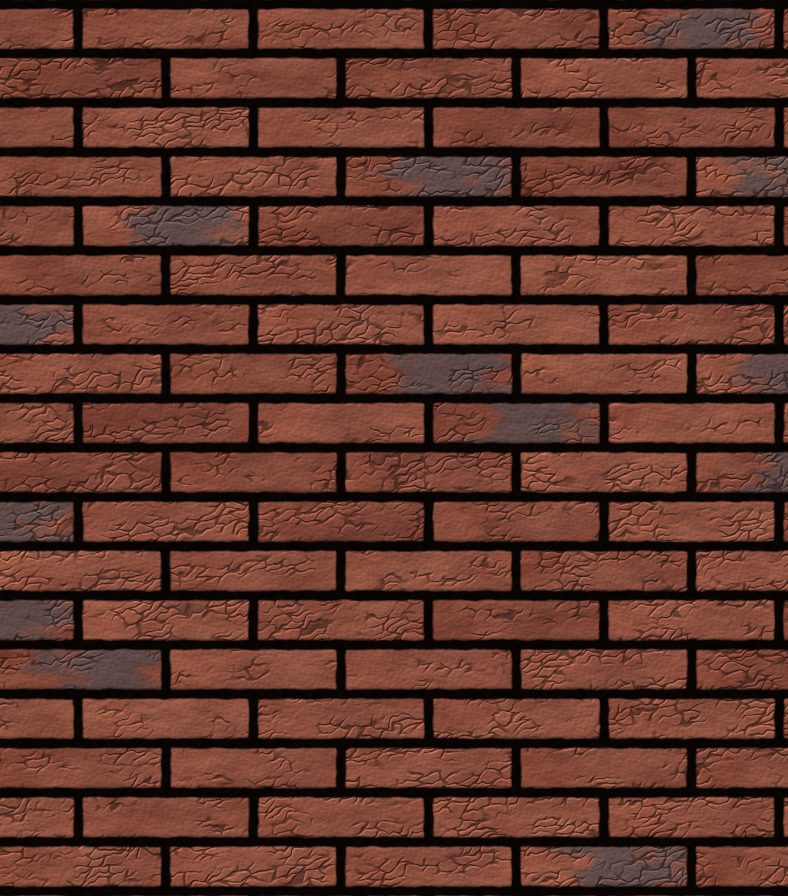
This texture is drawn by a Shadertoy shader. Its source:

```glsl
// Running-bond wall of rough red bricks, some burnt blue-grey, with deep black joints.

// Layout in units of canvas height
const vec2 PITCH = vec2(0.1956, 0.0550);      // brick plus joint
const vec2 HALF_BRICK = vec2(0.0930, 0.0225);
const vec2 TOP_LEFT = vec2(0.0872, 0.9953);   // joint crossing of the top course
const float CORNER = 0.0028;

const vec3 MORTAR = vec3(0.030, 0.016, 0.010);
const vec3 CLAY = vec3(0.530, 0.293, 0.228);
const vec3 PALE_CLAY = vec3(0.610, 0.355, 0.272);
const vec3 DARK_CLAY = vec3(0.430, 0.218, 0.168);
const vec3 BURNT = vec3(0.340, 0.285, 0.290);

vec2 hash2(vec2 p) {
    vec3 q = fract(p.xyx * vec3(0.1031, 0.1030, 0.0973));
    q += dot(q, q.yzx + 33.33);
    return fract((q.xx + q.yz) * q.zy);
}

// Smooth wandering field, roughly -1 to 1
float layeredSines(vec2 p) {
    float sum = 0.0, amp = 0.5;
    for (int i = 0; i < 4; i++) {
        p = mat2(0.8, 0.6, -0.6, 0.8) * p * 1.7 + 1.3;
        sum += amp * sin(p.x + 1.5 * sin(p.y));
        amp *= 0.6;
    }
    return sum;
}

// Cellular noise: distances to the nearest and second nearest point
vec2 cellular(vec2 p) {
    vec2 base = floor(p), f = fract(p), d = vec2(9.0);
    for (int y = -1; y <= 1; y++) {
        for (int x = -1; x <= 1; x++) {
            vec2 o = vec2(x, y);
            float r = length(o + hash2(base + o) - f);
            d = r < d.x ? vec2(r, d.x) : vec2(d.x, min(d.y, r));
        }
    }
    return d;
}

float roundedBox(vec2 p, vec2 halfSize, float radius) {
    vec2 q = abs(p) - halfSize + radius;
    return length(max(q, 0.0)) + min(max(q.x, q.y), 0.0) - radius;
}

// Broken creases, running slightly uphill
float creases(vec2 p, float wear) {
    vec2 q = p + 0.005 * vec2(layeredSines(p * 45.0), layeredSines(p * 55.0 + 9.0));
    q.y -= 0.3 * q.x;
    vec2 d = cellular(q * vec2(42.0, 105.0));
    float patches = smoothstep(-0.25, 0.55, layeredSines(p * vec2(24.0, 60.0)) + wear);
    return patches * (1.0 - smoothstep(0.02, 0.24, d.y - d.x));
}

// Surface height of the fired clay: sandy grain, lumps and creases
float relief(vec2 p, float wear) {
    float grain = 0.30 * cellular(p * vec2(190.0, 250.0)).x;
    float lumps = 0.22 * layeredSines(p * vec2(80.0, 130.0));
    return lumps - grain - 0.65 * creases(p, wear);
}

vec3 brickColor(vec2 local, vec2 id) {
    vec2 rnd = hash2(id + 71.0), kind = hash2(id + 137.0);
    vec2 p = local + 5.0 * rnd + 2.0;
    float burntBrick = step(0.79, kind.x);
    float wear = mix(-0.35, 0.35, kind.y) + 0.2 * burntBrick;

    // Tone differs between bricks and in soft blotches
    float tone = 0.9 * (rnd.x - 0.5) + 0.55 * layeredSines(p * vec2(22.0, 40.0));
    vec3 col = mix(CLAY, PALE_CLAY, clamp(tone, 0.0, 1.0));
    col = mix(col, DARK_CLAY, clamp(-tone, 0.0, 1.0));

    // Kiln burn spreads unevenly, mostly right of the middle
    float across = local.x / HALF_BRICK.x;
    float spread = 1.0 - abs(across - 0.25) + 0.45 * layeredSines(p * vec2(30.0, 65.0));
    float burn = smoothstep(0.05, 0.75, spread) * mix(0.08, 0.82, burntBrick);
    col = mix(col, BURNT, burn);

    // Light from the upper left
    vec2 toLight = vec2(-0.0011, 0.0018);
    float lit = relief(p, wear) - relief(p + toLight, wear);
    col *= clamp(1.0 + 0.55 * lit, 0.45, 1.4);
    col *= 1.0 - 0.32 * creases(p, wear);

    // Bright upper arris, shaded lower one
    float rim = smoothstep(0.80, 0.98, abs(local.y) / HALF_BRICK.y);
    return col * (1.0 + rim * (local.y > 0.0 ? 0.10 : -0.20));
}

void mainImage(out vec4 fragColor, in vec2 fragCoord) {
    vec2 p = fragCoord / iResolution.y;
    float pixel = 1.0 / iResolution.y;

    // Courses count downwards; every other one shifts by half a brick
    vec2 grid = vec2(p.x - TOP_LEFT.x, TOP_LEFT.y - p.y) / PITCH;
    float course = floor(grid.y);
    grid.x -= 0.5 * mod(course, 2.0);
    vec2 id = floor(grid);
    vec2 local = (fract(grid) - 0.5) * PITCH * vec2(1.0, -1.0);

    // Ragged brick outline
    float edge = roundedBox(local, HALF_BRICK, CORNER);
    edge += 0.0009 * layeredSines(p * 75.0 + id);
    float cover = 1.0 - smoothstep(-pixel, pixel, edge);
    float edgeShade = mix(0.62, 1.0, smoothstep(0.0, 0.0024, -edge));

    vec3 joint = MORTAR * (1.0 + 0.4 * layeredSines(p * 160.0));
    vec3 col = mix(joint, brickColor(local, id) * edgeShade, cover);
    fragColor = vec4(col, 1.0);
}
```
